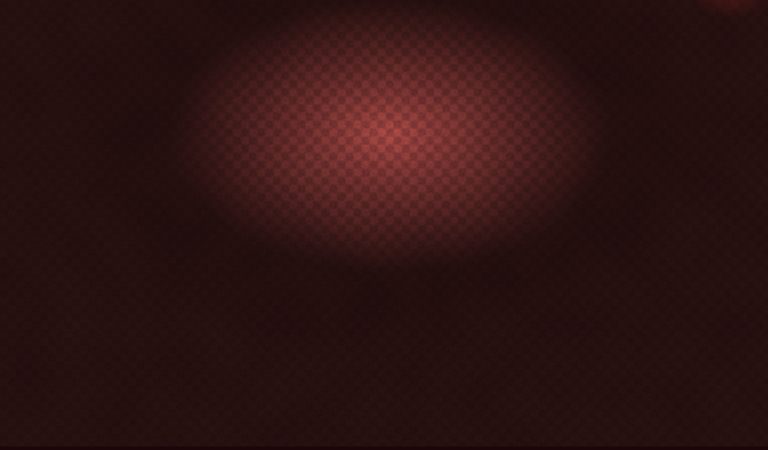
This background is drawn by a WebGL 1 fragment shader. Its source:

```glsl
precision highp float;
// A dark maroon cloth lit by a soft elliptical red glow above the center.
// Radial falloffs set the light; a fine checker weave and gradient noise
// modulate it, and a thin dark strip closes the lower edge.
uniform vec2 u_resolution;

vec2 gradient(vec2 cell) {
  vec2 p = fract(cell * vec2(0.1031, 0.1137));
  p += dot(p, p.yx + 33.33);
  float angle = 6.28318 * fract((p.x + p.y) * p.x * 17.31);
  return vec2(cos(angle), sin(angle));
}

float gradientNoise(vec2 p) {
  vec2 i = floor(p);
  vec2 f = fract(p);
  vec2 u = f * f * f * (f * (f * 6.0 - 15.0) + 10.0);
  float a = dot(gradient(i), f);
  float b = dot(gradient(i + vec2(1.0, 0.0)), f - vec2(1.0, 0.0));
  float c = dot(gradient(i + vec2(0.0, 1.0)), f - vec2(0.0, 1.0));
  float d = dot(gradient(i + 1.0), f - 1.0);
  return mix(mix(a, b, u.x), mix(c, d, u.x), u.y);
}

// Checker from -1 to 1 with softened cell borders
float checker(vec2 p) {
  vec2 wave = sin(3.14159 * p);
  return clamp(wave.x * wave.y * 2.5, -1.0, 1.0);
}

// Falls from 1 at the center to 0 on the ellipse
float ellipseGlow(vec2 uv, vec2 center, vec2 radius) {
  return max(1.0 - length((uv - center) / radius), 0.0);
}

void main() {
  vec2 uv = gl_FragCoord.xy / u_resolution;
  vec2 p = gl_FragCoord.xy / u_resolution.y;

  // Base cloth with faint broad, brownish patches
  vec3 color = vec3(0.148, 0.061, 0.060);
  color += vec3(0.012, 0.009, 0.002) * gradientNoise(p * 9.0);

  // Slightly darker ring around the light
  float ring = length((uv - vec2(0.508, 0.70)) / vec2(0.34, 0.36));
  color *= 1.0 - 0.08 * exp(-pow((ring - 1.0) * 4.0, 2.0));

  // Main light and the small ember at the upper right
  float glow = pow(ellipseGlow(uv, vec2(0.508, 0.70), vec2(0.29, 0.305)), 1.15);
  float ember = ellipseGlow(uv, vec2(0.952, 1.01), vec2(0.05, 0.05));
  color += vec3(0.46, 0.20, 0.19) * glow + vec3(0.13, 0.035, 0.025) * ember;

  // Woven checker and fine grain
  float weave = checker(p * 56.0);
  float grain = gradientNoise(p * 190.0) + 0.6 * gradientNoise(p * 97.0 + 31.7);
  color *= 1.0 + (0.045 + 0.05 * smoothstep(0.0, 0.3, glow)) * weave + 0.11 * grain;

  // Dark strip along the lower edge
  float pixel = 1.0 / u_resolution.y;
  float strip = 1.0 - smoothstep(0.008 - pixel, 0.008 + pixel, uv.y);
  color = mix(color, vec3(0.10, 0.015, 0.035), 0.8 * strip);

  gl_FragColor = vec4(color, 1.0);
}
```
